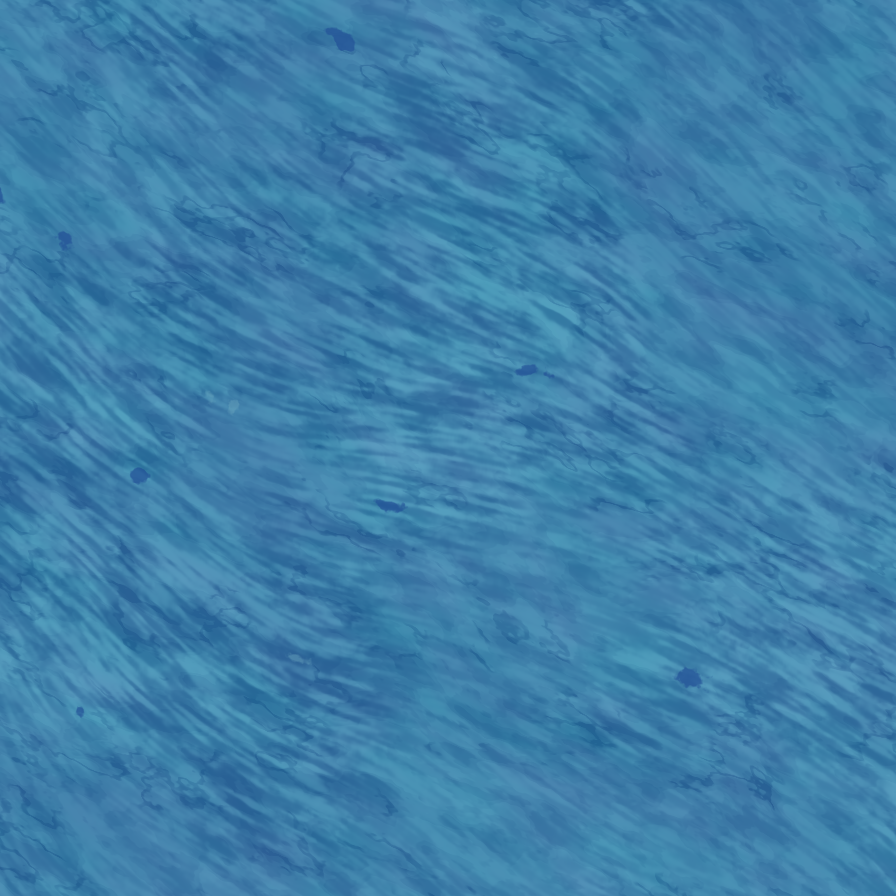
Give the GLSL for this texture, as a Shadertoy shader.

```glsl
const vec3 BASE_BLUE = vec3(0.247, 0.505, 0.667);
const vec3 TONE_STEP = vec3(0.034, 0.043, 0.030);   // colour change per unit of tone
const vec3 HUE_SHIFT = vec3(-0.022, 0.010, -0.004); // toward teal
const vec3 DEEP_BLUE = vec3(0.13, 0.31, 0.59);
const vec3 PALE_FLECK = vec3(0.42, 0.66, 0.75);

const float FLOW_ANGLE = 0.60;    // mean slope, falling to the right
const float FLOW_SWING = 1.7;
const float STRAND_LENGTH = 0.050;
const float FINE_STRANDS = 190.0; // strands per canvas height
const float BROAD_STRANDS = 95.0;
const int STRAND_STEPS = 12;

const float STRAND_GAIN = 11.0;
const float MOTTLE_GAIN = 0.62;
const float CLOUD_GAIN = 2.3;
const float CRACK_GAIN = 1.5;

float hash(vec2 p) {
    vec3 h = fract(p.xyx * 0.1031);
    h += dot(h, h.yzx + 33.33);
    return fract((h.x + h.y) * h.z);
}

float noise(vec2 p) {
    vec2 cell = floor(p);
    vec2 f = fract(p);
    f = f * f * (3.0 - 2.0 * f);
    float low = mix(hash(cell), hash(cell + vec2(1, 0)), f.x);
    float high = mix(hash(cell + vec2(0, 1)), hash(cell + vec2(1, 1)), f.x);
    return mix(low, high, f.y);
}

float fbm(vec2 p) {
    float sum = 0.0, weight = 0.533;
    for (int i = 0; i < 4; i++) {
        sum += weight * noise(p);
        p = mat2(1.6, 1.2, -1.2, 1.6) * p + 17.3;
        weight *= 0.5;
    }
    return sum;
}

vec2 fallingDirection(float angle) {
    return vec2(cos(angle), -sin(angle));
}

// Coordinates along and across a direction
vec2 toFrame(vec2 p, vec2 dir) {
    return vec2(dot(p, dir), dot(p, vec2(-dir.y, dir.x)));
}

// Noise smeared along the flow into fine and broad strands
float strands(vec2 p, vec2 dir) {
    float sum = 0.0;
    for (int i = 0; i < STRAND_STEPS; i++) {
        float s = (float(i) + 0.5) / float(STRAND_STEPS) - 0.5;
        vec2 q = p + dir * s * STRAND_LENGTH;
        sum += 0.75 * noise(q * FINE_STRANDS + 40.0) + 0.5 * noise(q * BROAD_STRANDS + 90.0);
    }
    return sum / float(STRAND_STEPS) - 0.625;
}

// Sparse ragged blobs, stretched along the flow
float blobs(vec2 p, vec2 dir, float cells, float chance, float radius, float seed) {
    vec2 home = floor(p * cells);
    float ragged = (fbm(p * 60.0 + seed) - 0.5) * 3.5;
    float cover = 0.0;
    for (int y = -1; y <= 1; y++)
    for (int x = -1; x <= 1; x++) {
        vec2 cell = home + vec2(x, y) + seed;
        vec2 centre = cell - seed + vec2(hash(cell + 3.1), hash(cell + 7.7));
        float size = radius * mix(0.5, 1.3, hash(cell + 11.9));
        vec2 d = toFrame(p - centre / cells, dir) * vec2(0.55, 1.2) / size;
        float present = step(hash(cell + 19.3), chance);
        cover = max(cover, present * (1.0 - smoothstep(0.6, 1.1, length(d) + ragged)));
    }
    return cover;
}

void mainImage(out vec4 fragColor, in vec2 fragCoord) {
    vec2 p = fragCoord / iResolution.y;

    // Flow field and a gently warped frame that follows it
    vec2 flow = fallingDirection(FLOW_ANGLE + FLOW_SWING * (fbm(p * 2.3 + 5.0) - 0.5));
    vec2 warp = vec2(noise(p * 9.0 + 21.0), noise(p * 9.0 + 63.0)) - 0.5;
    vec2 q = toFrame(p + 0.025 * warp, fallingDirection(FLOW_ANGLE - 0.12));

    // Soft clouds and crisp overlapping patches
    float tone = CLOUD_GAIN * (fbm(q * vec2(4.5, 9.0) + 31.0) - 0.5);
    float patches = fbm(q * vec2(24.0, 54.0) + 8.0);
    float mottle = smoothstep(0.37, 0.43, patches) + smoothstep(0.51, 0.57, patches);
    tone += MOTTLE_GAIN * (mottle - 1.15);

    // Strands with firm edges, dense in some areas and faint in others
    float density = smoothstep(0.36, 0.60, fbm(p * 3.6 + 77.0));
    float strand = 1.3 * tanh(STRAND_GAIN * strands(p, flow));
    tone += mix(0.55, 1.35, density) * strand;

    // Short dark cracks
    float ridge = abs(fbm(q * vec2(24.0, 50.0) + 140.0) - 0.48);
    float broken = smoothstep(0.53, 0.64, fbm(q * vec2(14.0, 24.0) + 200.0));
    tone -= CRACK_GAIN * broken * (1.0 - smoothstep(0.02, 0.07, ridge));

    // Colour, with slow drift between teal and violet blue
    float hue = 3.0 * (fbm(q * vec2(12.0, 26.0) + 260.0) - 0.5);
    vec3 color = BASE_BLUE + TONE_STEP * clamp(tone, -2.8, 2.6) + HUE_SHIFT * hue;
    color = mix(color, DEEP_BLUE, 0.7 * blobs(p, flow, 8.0, 0.12, 0.010, 50.0));
    color = mix(color, PALE_FLECK, 0.45 * blobs(p, flow, 7.0, 0.07, 0.007, 120.0));
    fragColor = vec4(color, 1.0);
}
```
